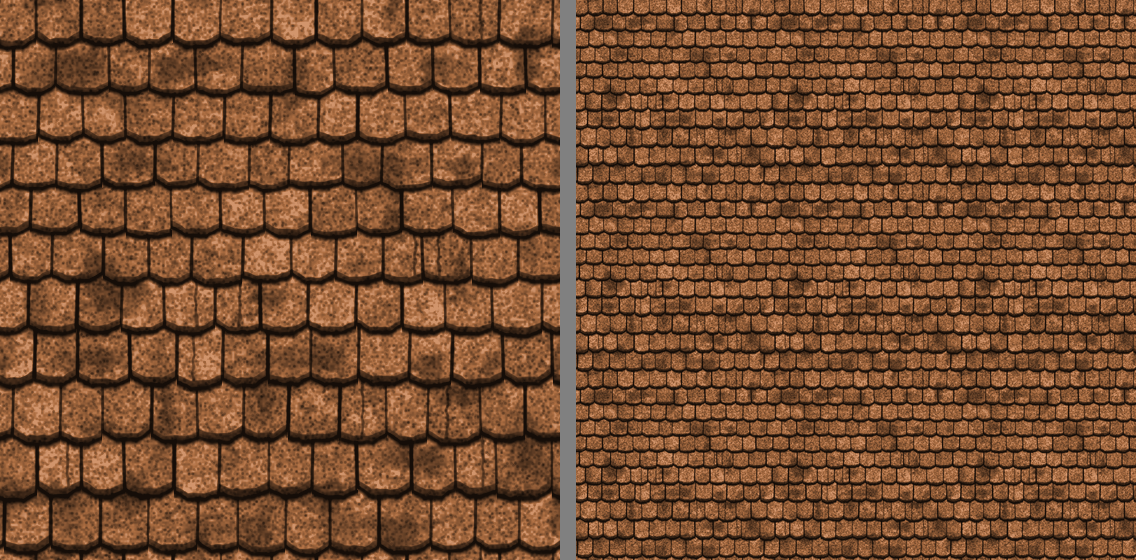
Left, the tile; right, the same tile 3 across and 3 down.
Reproduce this texture procedurally as a WebGL 1 fragment shader.

```glsl
precision highp float;
// Weathered clay roof: 11 overlapping rows of 12 tiles with chamfered lower corners.
// Each point blends the tile of its own row over the shaded tile of the row below;
// hashes vary the tiles, wrapped value and cellular noise give the gritty surface.
uniform vec2 u_resolution;

#define COLUMNS 12.0
#define ROWS 11.0
#define GAP 0.036
#define THICKNESS 0.11
#define CHAMFER 0.14
#define SHADOW_LENGTH 0.15
#define EDGE_JITTER 0.2
#define EDGE_LEAN 0.07
#define GRAIN 0.95
#define TILE_CONTRAST 0.24
#define CLAY vec3(0.55, 0.35, 0.21)
#define BLEACH vec3(0.0, 0.06, 0.11)

float hash(vec2 p) {
  vec3 q = fract(vec3(p.xyx) * 0.1031);
  q += dot(q, q.yzx + 33.33);
  return fract((q.x + q.y) * q.z);
}

// Value noise with n cells across the canvas, wrapping at its edges
float noise(vec2 st, float n) {
  vec2 p = st * n, i = floor(p), f = fract(p);
  f *= f * (3.0 - 2.0 * f);
  vec2 a = mod(i, n), b = mod(i + 1.0, n);
  return mix(mix(hash(a), hash(vec2(b.x, a.y)), f.x),
             mix(hash(vec2(a.x, b.y)), hash(b), f.x), f.y);
}

// Distance to the nearest scattered point, wrapping likewise
float cellular(vec2 st, float n) {
  vec2 p = st * n, i = floor(p), f = fract(p);
  float nearest = 2.0;
  for (int y = -1; y <= 1; y++) {
    for (int x = -1; x <= 1; x++) {
      vec2 o = vec2(float(x), float(y));
      vec2 cell = mod(i + o, n);
      vec2 site = o + vec2(hash(cell + 7.0), hash(cell + 53.0));
      nearest = min(nearest, length(site - f));
    }
  }
  return nearest;
}

// Irregular stagger of the rows
float rowPhase(float row) {
  return 0.2 + 0.5 * mod(row + step(4.0, row), 2.0) + 0.2 * (hash(vec2(row, 91.0)) - 0.5);
}

// Side edge i of a row, shifted and leaning a little
float edgeAt(float i, float row, float h) {
  vec2 id = vec2(mod(i, COLUMNS), row);
  return i + EDGE_JITTER * (hash(id + 17.0) - 0.5)
           + EDGE_LEAN * (hash(id + 29.0) - 0.5) * (h - 0.5);
}

// Brightness of a tile at height h in its row; rise is the height above its outline
float tileTone(vec2 st, float h, float row, float grain, float pixel, out float rise) {
  float u = st.x * COLUMNS - rowPhase(row);
  float c = floor(u);
  if (u < edgeAt(c, row, h)) c -= 1.0;
  else if (u >= edgeAt(c + 1.0, row, h)) c += 1.0;
  float left = u - edgeAt(c, row, h);
  float right = edgeAt(c + 1.0, row, h) - u;
  vec2 id = vec2(mod(c, COLUMNS), row);
  float ragged = noise(st, 90.0) - 0.5;

  // Lower outline with cut corners
  float cutLeft = max(0.0, 1.0 - left / 0.3) * mix(0.5, 1.25, hash(id + 41.0));
  float cutRight = max(0.0, 1.0 - right / 0.3) * mix(0.5, 1.25, hash(id + 43.0));
  float bottom = 0.13 + 0.09 * hash(id + 3.0) + 0.07 * (hash(id + 5.0) - 0.5) * (left - 0.5);
  rise = h - bottom - CHAMFER * (cutLeft + cutRight) - 0.035 * ragged;

  // Gritty face with bleached patches, soot and an occasional crack
  float face = 1.13 + TILE_CONTRAST * (hash(id + 11.0) - 0.5) + GRAIN * grain;
  face += 0.3 * hash(id + 13.0) * smoothstep(0.5, 0.85, noise(st, 44.0));
  face *= 1.0 - 0.4 * smoothstep(0.62, 0.95, noise(st + 0.02 * ragged, 17.0));
  float crack = abs(left - mix(0.3, 0.7, hash(id + 61.0)) - 0.06 * ragged);
  face *= 1.0 - 0.5 * step(0.9, hash(id + 67.0)) * (1.0 - smoothstep(0.008, 0.03 + pixel, crack));

  // Thick front rim, lighter along the cut corners
  float depth = THICKNESS * mix(0.7, 1.2, hash(id + 71.0));
  float rim = 0.3 + 0.18 * (cutLeft + cutRight) + 0.2 * rise / depth + 0.35 * grain;
  float tone = mix(rim, face, smoothstep(-pixel, pixel, rise - depth));

  // Dark joint, its width and depth differing from edge to edge
  float joint = hash(vec2(mod(c + step(right, left), COLUMNS), row) + 83.0);
  float width = GAP * mix(0.6, 1.3, joint) + 0.015 * ragged;
  float gap = 1.0 - smoothstep(width * 0.4, width + pixel, min(left, right));
  return tone * (1.0 - gap * mix(0.6, 0.9, joint));
}

void main() {
  vec2 st = gl_FragCoord.xy / u_resolution;
  float pixel = ROWS / u_resolution.y;

  // Rows are taller in the lower part
  float v = ROWS * st.y + 0.03 - 0.17 * (1.0 - cos(6.28318 * (st.y + 0.08)));
  float row = floor(v), h = v - row;

  // Surface grit and pits
  float grain = 0.6 * noise(st, 240.0) + 0.4 * noise(st, 130.0) - 0.5;
  grain -= 0.3 * (1.0 - smoothstep(0.1, 0.4, cellular(st, 100.0)));

  // Upper tile over the shaded lower one
  float rise, lowerRise;
  float lower = tileTone(st, h + 1.0, mod(row - 1.0, ROWS), grain, pixel, lowerRise);
  float upper = tileTone(st, h, mod(row, ROWS), grain, pixel, rise);
  lower *= mix(0.13, 1.0, smoothstep(0.04, SHADOW_LENGTH, -rise));
  float tone = max(mix(lower, upper, smoothstep(-pixel, pixel, rise)), 0.15);

  vec3 color = CLAY * min(tone, 1.5) + BLEACH * smoothstep(1.2, 1.5, tone);
  gl_FragColor = vec4(color, 1.0);
}
```
